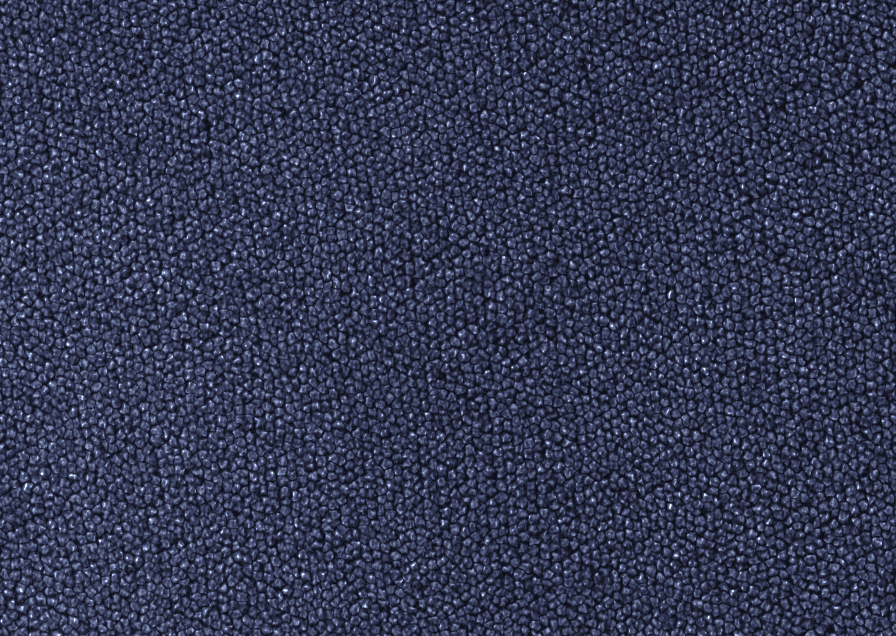
This texture is drawn by a Shadertoy shader. Its source:

```glsl
// Navy pebbled leather: upright, staggered columns of small jittered beads,
// found as Voronoi cells, parted by dark pits and lit from the upper left.
// Fine gradient noise adds the sparkling grain; broad noise varies the light.

vec2 hash2(vec2 p) {
    vec3 q = fract(p.xyx * vec3(0.1031, 0.1030, 0.0973));
    q += dot(q, q.yzx + 33.33);
    return fract((q.xx + q.yz) * q.zy);
}

vec2 gradientAt(vec2 cell) {
    float angle = 6.2832 * hash2(cell + 517.0).x;
    return vec2(cos(angle), sin(angle));
}

float gradientNoise(vec2 p) {
    vec2 i = floor(p), f = fract(p);
    vec2 u = f * f * f * (f * (f * 6.0 - 15.0) + 10.0);
    vec2 e = vec2(1.0, 0.0);
    float low  = mix(dot(gradientAt(i), f),
                     dot(gradientAt(i + e.xy), f - e.xy), u.x);
    float high = mix(dot(gradientAt(i + e.yx), f - e.yx),
                     dot(gradientAt(i + e.xx), f - e.xx), u.x);
    return mix(low, high, u.y);
}

// Returns offset from the bead centre (xy), groove distance (z), bead seed (w).
vec4 beads(vec2 p) {
    vec2 base = floor(p), nearestOffset = vec2(0.0);
    float nearest = 9.0, second = 9.0, seed = 0.0;
    for (int y = -1; y <= 1; y++)
    for (int x = -1; x <= 1; x++) {
        vec2 cell = base + vec2(x, y);
        vec2 rnd = hash2(cell + 91.0);
        float stagger = 0.5 * mod(cell.x, 2.0) - 0.25;
        vec2 centre = cell + 0.5 + vec2(0.0, stagger) + (rnd - 0.5) * vec2(0.5, 0.5);
        vec2 offset = p - centre;
        float d = length(offset);
        if (d < nearest) {
            second = nearest;
            nearest = d;
            nearestOffset = offset;
            seed = rnd.x;
        } else {
            second = min(second, d);
        }
    }
    return vec4(nearestOffset, 0.5 * (second - nearest), seed);
}

// Ramp from groove black through navy to pale blue glints.
vec3 leatherColour(float tone) {
    vec3 navy = vec3(0.20, 0.22, 0.34);
    vec3 shade = mix(vec3(0.05, 0.055, 0.09), navy, clamp((tone - 0.05) / 0.15, 0.0, 1.0));
    return mix(shade, vec3(0.47, 0.52, 0.67), max(tone - 0.20, 0.0) / 0.27);
}

void mainImage(out vec4 fragColor, in vec2 fragCoord) {
    vec2 uv = fragCoord / iResolution.y;
    float across = fragCoord.x / iResolution.x;

    // Columns lean and bend gently; bead outlines wobble
    vec2 bend = vec2(gradientNoise(uv * 4.0), gradientNoise(uv * 4.0 + 37.0));
    vec2 wobble = vec2(gradientNoise(uv * 95.0), gradientNoise(uv * 95.0 + 61.0));
    vec2 leaning = uv + vec2(0.12 * uv.y, -0.06 * uv.x);
    vec2 p = (leaning + 0.018 * bend + 0.006 * wobble) * vec2(68.0, 62.0) + 20.0;

    // Domed beads with soft grooves, widest where the corners meet
    vec4 bead = beads(p);
    float pixel = 68.0 / iResolution.y;
    float body = smoothstep(0.0, max(0.24, 1.2 * pixel), bead.z);
    float corner = smoothstep(0.42, 0.72, length(bead.xy));
    float slope = dot(bead.xy, vec2(-0.55, 0.75));

    // Fine upright grain and glints
    vec2 turned = mat2(0.98, 0.2, -0.2, 0.98) * uv;
    float grain = gradientNoise(turned * vec2(180.0, 135.0));
    float glint = smoothstep(0.1, 0.45, gradientNoise(turned * vec2(205.0, 165.0) + 43.0));

    // Broad light: paler at the left and lower left, deeper towards the right
    float broad = mix(0.11, -0.05, smoothstep(0.0, 0.7, across))
                + 0.07 * (1.0 - across) * (0.5 - uv.y)
                + 0.08 * gradientNoise(uv * 2.3 + 8.0);

    float exposure = mix(0.65, 0.85, across) * (body - 0.66)
                   - 0.5 * corner
                   + 0.65 * slope
                   + 1.15 * grain
                   + 0.6 * glint * body
                   + 0.15 * (bead.w - 0.5)
                   + broad - 0.03;
    fragColor = vec4(leatherColour(0.2 * exp(exposure)), 1.0);
}
```
